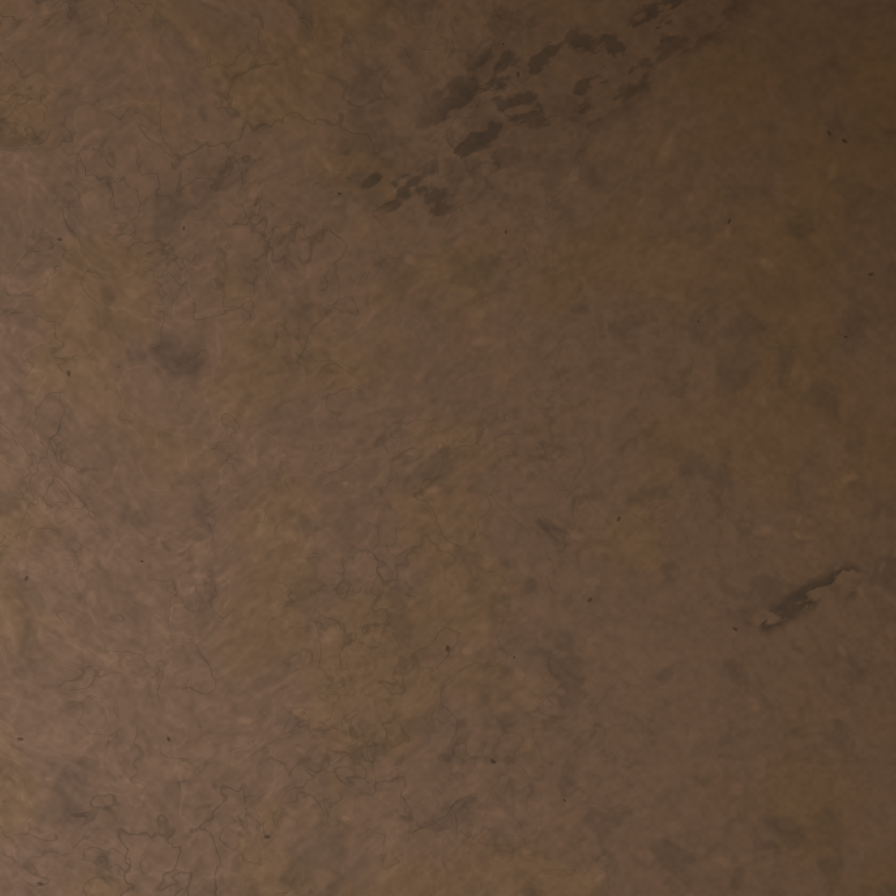
Give the GLSL for this texture, as a Shadertoy shader.

```glsl
// Aged brown handmade paper: soft side light, fine fibres, creases and dark stains.

const vec3 SHADE_COLOR = vec3(0.312, 0.230, 0.162);
const vec3 LIGHT_COLOR = vec3(0.487, 0.384, 0.314);
const vec3 OCHRE_TINT = vec3(1.01, 1.01, 0.955);
const vec3 STAIN_TINT = vec3(0.74, 0.77, 0.80);
const vec3 CREASE_TINT = vec3(0.77, 0.79, 0.79);
const float GRAIN_SCALE = 210.0;
const float GRAIN_STRENGTH = 0.062;
const float FIBRE_STRENGTH = 0.16;
const float MOTTLE_STRENGTH = 0.09;
const float CREASE_SCALE = 19.0;
const float SPECK_SCALE = 14.0;
const float SPECK_SHARE = 0.10;
const float FLAKE_SCALE = 17.0;
const float FLAKE_SHARE = 0.25;

vec2 hash2(vec2 cell) {
    uvec2 v = uvec2(ivec2(cell) + 4096) * 1664525u + 1013904223u;
    v.x += v.y * 1664525u;
    v.y += v.x * 1664525u;
    v ^= v >> 16u;
    v.x += v.y * 1664525u;
    v.y += v.x * 1664525u;
    v ^= v >> 16u;
    return vec2(v & 65535u) / 65535.0;
}

float noise(vec2 p) {
    vec2 i = floor(p), f = fract(p);
    f = f * f * (3.0 - 2.0 * f);
    float low = mix(hash2(i).x, hash2(i + vec2(1, 0)).x, f.x);
    float high = mix(hash2(i + vec2(0, 1)).x, hash2(i + vec2(1, 1)).x, f.x);
    return mix(low, high, f.y);
}

float fbm(vec2 p) {
    float sum = 0.0, weight = 0.5;
    for (int i = 0; i < 4; i++) {
        sum += weight * noise(p);
        p = mat2(1.6, 1.2, -1.2, 1.6) * p + 7.3;
        weight *= 0.5;
    }
    return sum / 0.9375;
}

vec2 rotate(vec2 p, float angle) {
    float c = cos(angle), s = sin(angle);
    return vec2(c * p.x + s * p.y, c * p.y - s * p.x);
}

// Thin wandering lines where the noise crosses its middle value.
float ridge(vec2 p, float width) {
    return 1.0 - smoothstep(0.0, width, abs(fbm(p) - 0.5));
}

// Soft band around a segment.
float band(vec2 p, vec2 a, vec2 b, float radius) {
    vec2 d = b - a;
    float h = clamp(dot(p - a, d) / dot(d, d), 0.0, 1.0);
    return 1.0 - smoothstep(0.2 * radius, radius, length(p - a - d * h));
}

// Scattered soft ellipses, at most one per cell.
float spots(vec2 p, float share, float minRadius, float maxRadius) {
    float cover = 0.0;
    vec2 base = floor(p);
    for (int y = -1; y <= 1; y++)
    for (int x = -1; x <= 1; x++) {
        vec2 cell = base + vec2(x, y);
        vec2 place = hash2(cell), kind = hash2(cell + 311.0);
        vec2 d = rotate(p - cell - place, kind.y * 3.1) * vec2(1.0, 1.7);
        float radius = mix(minRadius, maxRadius, fract(kind.y * 7.0));
        float spot = 1.0 - smoothstep(0.35 * radius, radius, length(d));
        cover = max(cover, spot * step(kind.x, share));
    }
    return cover;
}

void mainImage(out vec4 fragColor, in vec2 fragCoord) {
    vec2 p = fragCoord / iResolution.xy;
    vec2 warp = vec2(fbm(p * 9.0), fbm(p * 9.0 + 40.0)) - 0.5;
    vec2 q = p + 0.06 * warp;

    // Light from the lower left
    float light = 0.92 - 0.68 * p.x - 0.45 * p.y * p.y;
    vec3 color = mix(SHADE_COLOR, LIGHT_COLOR, clamp(light, -0.1, 1.0));

    // Mottling, ochre patches, fibres and grain
    float wear = smoothstep(1.0, 0.1, p.x);
    float ochre = smoothstep(0.45, 0.68, fbm(q * 10.0 + 17.0));
    color *= mix(vec3(1.0), OCHRE_TINT, ochre);
    float fibreAngle = 0.55 + 2.5 * (noise(p * 3.0 + 31.0) - 0.5);
    float fibre = mix(fbm(rotate(q, 0.55) * vec2(45.0, 130.0)),
        fbm(rotate(q, -0.75) * vec2(45.0, 130.0) + 70.0),
        smoothstep(0.2, 0.9, fibreAngle)) - 0.5;
    float grain = noise(p * GRAIN_SCALE) + noise(p * GRAIN_SCALE * 0.57 + 9.0) - 1.0;
    color *= 1.0 + MOTTLE_STRENGTH * (fbm(q * 28.0) - 0.5)
        + FIBRE_STRENGTH * fibre * (0.5 + 0.6 * wear) + GRAIN_STRENGTH * grain;

    // Creases, denser on the worn left side
    float creased = smoothstep(0.42, 0.6, fbm(p * 6.0 + 61.0)) * wear;
    float crease = ridge(q * CREASE_SCALE, 0.03) * creased;
    float shortCreases = smoothstep(0.4, 0.65, noise(p * 21.0 + 13.0));
    crease += ridge(q * CREASE_SCALE * 1.6 + 25.0, 0.035) * shortCreases * (0.2 + 0.5 * wear);
    color *= mix(vec3(1.0), CREASE_TINT, min(crease, 1.0) * 0.6);
    color *= 1.0 + 0.05 * ridge(q * 18.0 + 83.0, 0.03) * wear;

    // Broken stains along a rising diagonal, and lesser smudges
    float blots = fbm(rotate(p + 0.015 * warp, 0.5) * vec2(36.0, 62.0) + 5.0);
    float trail = band(q, vec2(0.39, 0.80), vec2(0.48, 0.79), 0.055);
    trail = max(trail, band(q, vec2(0.53, 0.86), vec2(0.76, 0.99), 0.09));
    float stain = 0.85 * trail * smoothstep(0.48, 0.64, blots) + 0.12 * trail;
    stain += 0.5 * band(q, vec2(0.18, 0.605), vec2(0.22, 0.60), 0.025);
    stain += 1.1 * band(q, vec2(0.86, 0.31), vec2(0.95, 0.36), 0.024) * smoothstep(0.46, 0.58, blots);
    stain += 0.5 * band(q, vec2(0.87, 0.065), vec2(0.89, 0.06), 0.025);
    stain += 0.3 * smoothstep(0.58, 0.76, fbm(q * 27.0 + 120.0));
    color *= mix(vec3(1.0), STAIN_TINT, min(stain, 1.0));

    // Pale flakes and dark specks
    color *= 1.0 + 0.08 * spots(q * FLAKE_SCALE, FLAKE_SHARE, 0.08, 0.28);
    color *= 1.0 - 0.25 * spots(p * SPECK_SCALE + 50.0, SPECK_SHARE, 0.03, 0.08);

    fragColor = vec4(color, 1.0);
}
```
